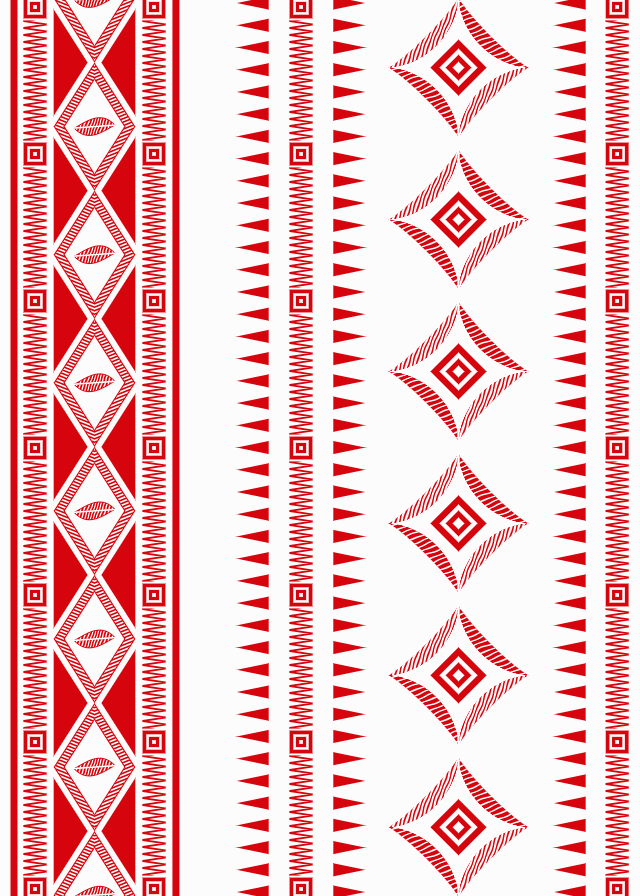
A Shadertoy shader for this pattern:

```glsl
const vec3 PAPER = vec3(0.99);
const vec3 RED = vec3(0.84, 0.02, 0.05);
const float CANVAS_HEIGHT = 768.0; // design units from top to bottom

float tile(float v, float center, float period) {
    return mod(v - center + 0.5 * period, period) - 0.5 * period;
}

float ink(float dist, float pixel) {
    return clamp(0.5 - dist / pixel, 0.0, 1.0);
}

float stripes(float t, float period, float duty) {
    return abs(tile(t, 0.0, period)) - 0.5 * duty * period;
}

// Layered sines for slightly uneven hand-drawn hatching
float wobble(vec2 p) {
    return 0.35 * sin(p.x * 0.31 + p.y * 0.17) + 0.25 * sin(p.y * 0.53 - p.x * 0.23);
}

// Outer ring and inner ring around an empty middle
float nestedRings(float r, vec4 radii) {
    float outer = max(r - radii.x, radii.y - r);
    float inner = max(r - radii.z, radii.w - r);
    return min(outer, inner);
}

// Zigzag ribbon interrupted by nested squares
float ribbon(vec2 p, float centerX) {
    vec2 q = vec2(p.x - centerX, tile(p.y, 132.0, 126.0));
    float square = max(abs(q.x), abs(q.y));
    float rise = 1.5 * q.x / 10.0 + 1.5;
    float zigzag = abs(abs(tile(q.y, 0.0, 6.0)) - rise) - 0.8;
    zigzag = max(zigzag, max(abs(q.x) - 10.0, 11.5 - abs(q.y)));
    return min(zigzag, nestedRings(square, vec4(9.8, 6.6, 4.4, 1.6)));
}

// Column of narrow triangles pointing from base to tip
float spikes(vec2 p, float baseX, float tipX) {
    float t = (tipX - p.x) / (tipX - baseX);
    float y = tile(p.y, 2.6, 19.05);
    return max(abs(y) - 5.6 * t, (t - 1.0) * abs(tipX - baseX));
}

float bar(float x, float centerX, float halfWidth) {
    return abs(x - centerX) - halfWidth;
}

// Hatched leaf split by a thin gap
float leaf(vec2 q) {
    float y = q.y + 0.07 * q.x;
    float skew = 4.0 * sign(y);
    float x = q.x / 18.0;
    float bulge = 7.5 * (1.0 - x * x) * (1.0 - skew * x * 0.1);
    float body = max(abs(y) - bulge, 0.7 - abs(y));
    body = max(body, abs(q.x) - 18.0);
    float hatch = stripes(q.x + 0.35 * y + wobble(q), 2.7, 0.58);
    float rim = abs(abs(y) - bulge + 0.5) - 0.45;
    return max(body, min(hatch, rim));
}

// Diamond chain with solid wedges filling the sides
float diamondChain(vec2 p) {
    vec2 q = vec2(p.x - 81.0, tile(p.y, 108.5, 109.8));
    vec2 halfSize = vec2(35.0, 54.9);
    float edge = dot(abs(q), 1.0 / halfSize) - 1.0;
    edge /= length(1.0 / halfSize);
    float wedges = max(5.0 - edge, abs(q.x) - halfSize.x);
    float frame = abs(edge + 4.0) - 4.0;
    float hatch = stripes(q.y + 0.4 * abs(q.x), 3.0, 0.5);
    float outline = abs(abs(edge + 4.0) - 3.5) - 0.5;
    float border = max(frame, min(hatch, outline));
    return min(min(wedges, border), leaf(q));
}

float concaveStar(vec2 q, float radius, float power) {
    vec2 a = pow(abs(q) + 0.001, vec2(power));
    return (pow(a.x + a.y, 1.0 / power) - radius) * 0.62;
}

// Four hatched crescents around a nested diamond
float star(vec2 p) {
    vec2 q = vec2(p.x - 393.0, tile(p.y, 58.0, 130.2));
    float arms = max(concaveStar(q, 60.0, 0.88), -concaveStar(q, 60.0, 0.6));
    arms = max(arms, 1.0 - abs(q.x));
    float bold = stripes(q.y + 0.4 * q.x + wobble(q), 4.5, 0.7);
    float fine = stripes(q.x + 0.35 * q.y + wobble(q.yx), 3.2, 0.42);
    float hatch = q.x * q.y < 0.0 ? bold : fine;
    float r = (abs(q.x) + abs(q.y)) * 0.7071;
    return min(max(arms, hatch), nestedRings(r, vec4(17.0, 11.6, 7.8, 3.6)));
}

void mainImage(out vec4 fragColor, in vec2 fragCoord) {
    float pixel = CANVAS_HEIGHT / iResolution.y;
    vec2 p = vec2(fragCoord.x, iResolution.y - fragCoord.y) * pixel;

    // Left border band
    float d = min(bar(p.x, 12.0, 3.0), bar(p.x, 150.8, 3.0));
    d = min(d, min(ribbon(p, 30.0), ribbon(p, 132.0)));
    d = min(d, diamondChain(p));

    // Spiked ribbons on both sides of the stars
    d = min(d, min(ribbon(p, 258.0), ribbon(p, 529.0)));
    d = min(d, min(spikes(p, 230.3, 203.0), spikes(p, 285.7, 313.0)));
    d = min(d, spikes(p, 502.0, 475.0));
    d = min(d, star(p));

    fragColor = vec4(mix(PAPER, RED, ink(d, pixel)), 1.0);
}
```
